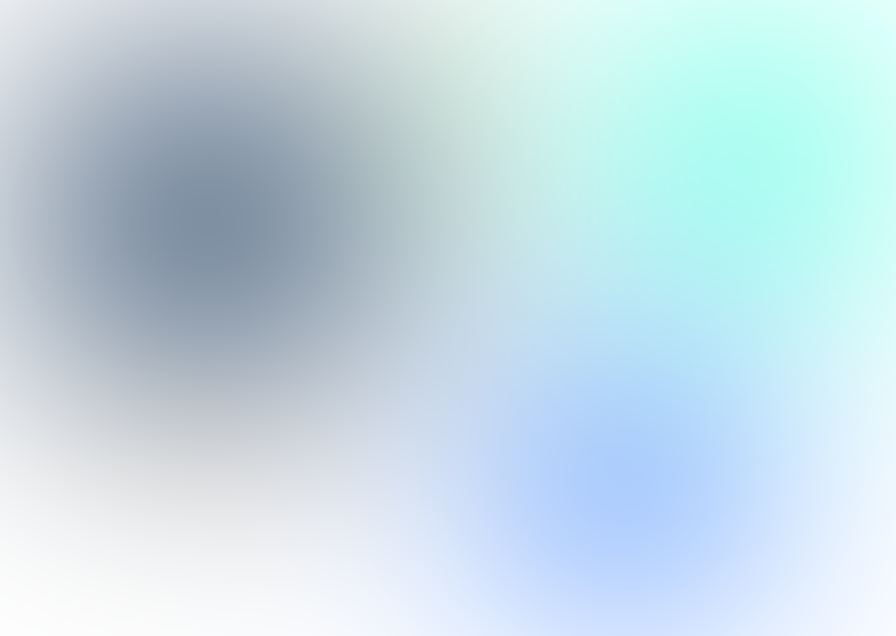
Reproduce this background procedurally as a WebGL 2 fragment shader.

```glsl
#version 300 es
precision highp float;
// Soft pools of slate, mint and periwinkle light on a white ground.
// Each pool is a Gaussian that absorbs part of the light beneath it,
// so overlapping pools blend by multiplication.

uniform vec2 u_resolution;
out vec4 fragColor;

const vec3 WHITE = vec3(1.0);
const vec3 SLATE = vec3(0.50, 0.565, 0.64);
const vec3 MINT = vec3(0.69, 1.0, 0.95);
const vec3 PERIWINKLE = vec3(0.70, 0.81, 1.0);
const vec3 PALE_SAGE = vec3(0.96, 0.99, 0.95);
const vec3 WARM_GREY = vec3(1.0, 0.985, 0.97);

// Gaussian falloff with a separate spread along each axis.
float glow(vec2 p, vec2 center, vec2 spread) {
    vec2 d = (p - center) / spread;
    return exp(-0.5 * dot(d, d));
}

// Filter that tints light towards a colour inside one pool.
vec3 pool(vec2 p, vec2 center, vec2 spread, vec3 tint) {
    return mix(WHITE, tint, glow(p, center, spread));
}

void main() {
    // Units of canvas height, origin at the lower left.
    vec2 p = gl_FragCoord.xy / u_resolution.y;
    vec3 color = WHITE;

    // Main pools
    color *= pool(p, vec2(0.325, 0.652), vec2(0.262, 0.250), SLATE);
    color *= pool(p, vec2(1.172, 0.744), vec2(0.240, 0.240), MINT);
    color *= pool(p, vec2(0.980, 0.231), vec2(0.222, 0.222), PERIWINKLE);

    // Faint tints around the slate pool
    color *= pool(p, vec2(0.680, 0.810), vec2(0.140, 0.180), PALE_SAGE);
    color *= pool(p, vec2(0.320, 0.300), vec2(0.180, 0.120), WARM_GREY);

    fragColor = vec4(color, 1.0);
}
```
